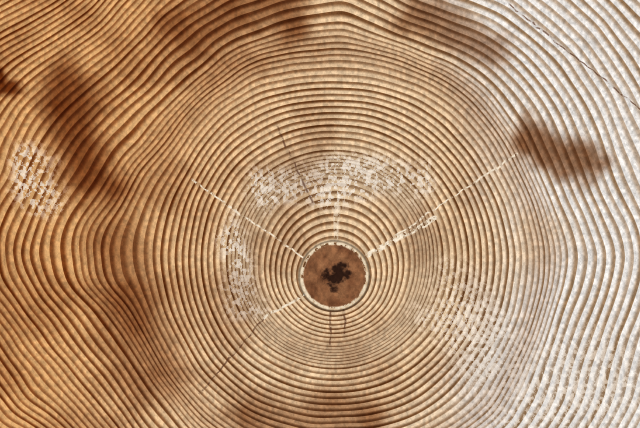
Write a Shadertoy shader that draws this texture.

```glsl
// Sawn end grain: growth rings around an off-centre pith, with stains and cracks.
// A warped radius is turned into a ring count whose slope sets the ring spacing;
// stains, cracks and sawdust are soft capsules broken up by value noise.

const vec2 PITH = vec2(0.783, 0.355);
const vec2 OUTER_CENTRE = vec2(0.785, 0.395);

float hash(vec2 p) {
    vec3 q = fract(vec3(p.xyx) * 0.1031);
    q += dot(q, q.yzx + 33.33);
    return fract((q.x + q.y) * q.z);
}

float noise(vec2 p) {
    vec2 i = floor(p), f = fract(p);
    f = f * f * (3.0 - 2.0 * f);
    float low = mix(hash(i), hash(i + vec2(1, 0)), f.x);
    float high = mix(hash(i + vec2(0, 1)), hash(i + vec2(1, 1)), f.x);
    return mix(low, high, f.y);
}

float fbm(vec2 p) {
    float sum = 0.0, amp = 0.5;
    for (int i = 0; i < 4; i++) {
        sum += amp * noise(p);
        p = p * 2.03 + 17.3;
        amp *= 0.5;
    }
    return sum / 0.9375;
}

float segmentDistance(vec2 p, vec2 a, vec2 b) {
    vec2 d = b - a;
    return length(p - a - d * clamp(dot(p - a, d) / dot(d, d), 0.0, 1.0));
}

// Soft capsule, solid on its axis and gone at the given width.
float stain(vec2 p, vec2 a, vec2 b, float width) {
    return 1.0 - smoothstep(0.2 * width, width, segmentDistance(p, a, b));
}

float crack(vec2 p, vec2 a, vec2 b, float width, float px) {
    return 1.0 - smoothstep(max(width - px, 0.0), width + px, segmentDistance(p, a, b));
}

// Radius whose level lines follow the rings: shifted centre, left lobe, ripples.
float ringRadius(vec2 p) {
    float grow = smoothstep(0.05, 0.25, distance(p, PITH));
    float r = distance(p, mix(PITH, OUTER_CENTRE, grow));
    float lobe = 1.0 - smoothstep(0.08, 0.45, p.x);
    float rise = p.y - 0.5;
    r += lobe * (0.7 * rise * rise - 0.075);
    float outer = smoothstep(0.25, 0.65, r);
    r += (noise(p * 5.0 + 3.0) - 0.5) * (0.006 + 0.05 * outer);
    float ripple = 0.002 + 0.009 * outer * (1.0 - 0.6 * smoothstep(0.6, 1.2, p.x));
    return r + (noise(p * 15.0) - 0.5) * ripple;
}

// Ring number: a crowded band near the core, a pinch, then wide outer rings.
float ringCount(float r) {
    return 66.0 * r + 12.0 * min(r, 0.17) + 3.0 * smoothstep(0.18, 0.26, r)
         + 1.5 * smoothstep(0.46, 0.54, r) - 18.0 * max(r - 0.54, 0.0);
}

// Darkness of one ring: slow rise to late wood, then a sharp smoothed drop.
float lateWood(float count, float blur) {
    float f = fract(count);
    float strength = 0.75 + 0.5 * hash(vec2(floor(count), 7.0));
    return strength * smoothstep(0.25, 0.75, f) * (1.0 - smoothstep(1.0 - blur, 1.0, f));
}

void mainImage(out vec4 fragColor, in vec2 fragCoord) {
    vec2 p = fragCoord / iResolution.y;
    p.x += 0.5 * (1.5 - iResolution.x / iResolution.y);
    float px = 1.0 / iResolution.y;
    float cloud = fbm(p * 7.0);
    float grain = fbm(p * vec2(150.0, 130.0));
    vec2 rough = p + 0.09 * (vec2(fbm(p * 13.0), fbm(p * 13.0 + 40.0)) - 0.5);

    // Rings, orange on the left, tan in the middle, bleached on the right
    float r = ringRadius(p);
    float count = ringCount(r);
    float late = lateWood(count, clamp(1.1 * fwidth(count), 0.1, 0.5));
    float bow = p.y - 0.5;
    float tan_ = smoothstep(0.15, 0.75, p.x - 0.3 * bow);
    float bleach = smoothstep(1.06, 1.36, p.x + 0.7 * bow * bow + 0.25 * (cloud - 0.5));
    vec3 early = mix(vec3(0.85, 0.65, 0.43), vec3(0.90, 0.78, 0.63), tan_);
    vec3 dark = mix(vec3(0.52, 0.30, 0.15), vec3(0.53, 0.38, 0.25), tan_);
    early = mix(early, vec3(0.91, 0.89, 0.87), bleach);
    dark = mix(dark, vec3(0.66, 0.56, 0.46), bleach);
    vec3 col = mix(early, dark, late * (0.8 + 0.5 * cloud));

    // Weathered crowded band and pale dusty patches
    float band = smoothstep(0.165, 0.20, r) * (1.0 - smoothstep(0.22, 0.28, r));
    col = mix(col, vec3(0.60, 0.50, 0.40), 0.35 * band);
    float pale = 0.6 * stain(rough, vec2(1.08, 0.28), vec2(1.14, 0.2), 0.13)
        + 0.7 * stain(rough, vec2(0.07, 0.61), vec2(0.10, 0.54), 0.08)
        + 0.7 * stain(rough, vec2(0.55, 0.45), vec2(0.58, 0.28), 0.07)
        + 0.7 * stain(rough, vec2(0.64, 0.56), vec2(0.95, 0.58), 0.08)
        + 0.5 * stain(rough, vec2(1.2, 0.06), vec2(1.4, 0.1), 0.17);
    col = mix(col, vec3(0.88, 0.85, 0.81), pale * smoothstep(0.4, 0.6, grain));

    // Brown stains, multiplied so the rings stay visible
    float brown = stain(rough, vec2(0.16, 0.785), vec2(0.225, 0.59), 0.11)
        + 0.7 * stain(rough, vec2(0.45, 0.95), vec2(0.64, 0.99), 0.12)
        + 0.7 * stain(rough, vec2(0.98, 0.96), vec2(1.14, 0.89), 0.08)
        + stain(rough, vec2(1.25, 0.68), vec2(1.36, 0.62), 0.075)
        + 0.6 * stain(rough, vec2(0.6, 0.02), vec2(0.84, 0.02), 0.10)
        + 0.4 * stain(rough, vec2(0.29, 0.41), vec2(0.37, 0.14), 0.12)
        + 1.2 * stain(rough, vec2(0.0, 0.81), vec2(0.025, 0.805), 0.03);
    brown += 0.3 * smoothstep(0.5, 0.75, cloud) * (1.0 - bleach);
    brown += 0.25 * smoothstep(0.42, 0.49, r) * (1.0 - smoothstep(0.49, 0.55, r));
    col *= mix(vec3(1), vec3(0.60, 0.45, 0.34), min(brown, 1.3));

    // Broken dark cracks, then pale cracks filled with dust
    vec2 q = p + 0.006 * (vec2(noise(p * 60.0), noise(p * 60.0 + 9.0)) - 0.5);
    float split = crack(q, vec2(0.62, 0.258), vec2(0.47, 0.08), 0.001, px)
        + crack(q, vec2(0.648, 0.707), vec2(0.732, 0.53), 0.002, px)
        + crack(q, vec2(0.775, 0.27), vec2(0.775, 0.195), 0.002, px)
        + crack(q, vec2(0.805, 0.275), vec2(0.81, 0.21), 0.002, px)
        + crack(q, vec2(1.19, 0.99), vec2(1.5, 0.745), 0.001, px);
    col = mix(col, vec3(0.30, 0.18, 0.12), 0.7 * split * smoothstep(0.25, 0.65, grain));
    float dust = crack(q, vec2(0.713, 0.398), vec2(0.45, 0.58), 0.002, px)
        + crack(q, vec2(0.86, 0.404), vec2(1.21, 0.64), 0.002, px)
        + crack(q, vec2(0.86, 0.404), vec2(1.02, 0.49), 0.006, px)
        + crack(q, vec2(0.713, 0.312), vec2(0.62, 0.258), 0.003, px)
        + 0.6 * crack(q, vec2(0.789, 0.53), vec2(0.789, 0.43), 0.005, px);
    dust = min(dust, 1.0) * smoothstep(0.3, 0.55, grain);
    col = mix(col, vec3(0.90, 0.84, 0.75), dust);

    // Pith: brown disc, dusty rim and a ragged dark heart
    float core = distance(p, PITH) + 0.006 * (cloud - 0.5);
    vec3 disc = mix(vec3(0.36, 0.21, 0.13), vec3(0.66, 0.46, 0.31), fbm(p * 45.0));
    col = mix(col, disc, 1.0 - smoothstep(0.071, 0.074 + px, core));
    float rim = 1.0 - smoothstep(0.001, 0.004 + px, abs(core - 0.076));
    col = mix(col, vec3(0.86, 0.79, 0.68), rim * smoothstep(0.3, 0.55, grain));
    col *= 1.0 - 0.35 * (1.0 - smoothstep(0.0, 0.002 + px, abs(core - 0.082)));
    float heart = core + 0.06 * (fbm(p * 50.0) - 0.5);
    col = mix(col, vec3(0.14, 0.08, 0.06), 0.9 * (1.0 - smoothstep(0.015, 0.032, heart)));

    fragColor = vec4(clamp(col * (0.82 + 0.38 * grain), 0.0, 1.0), 1.0);
}
```
